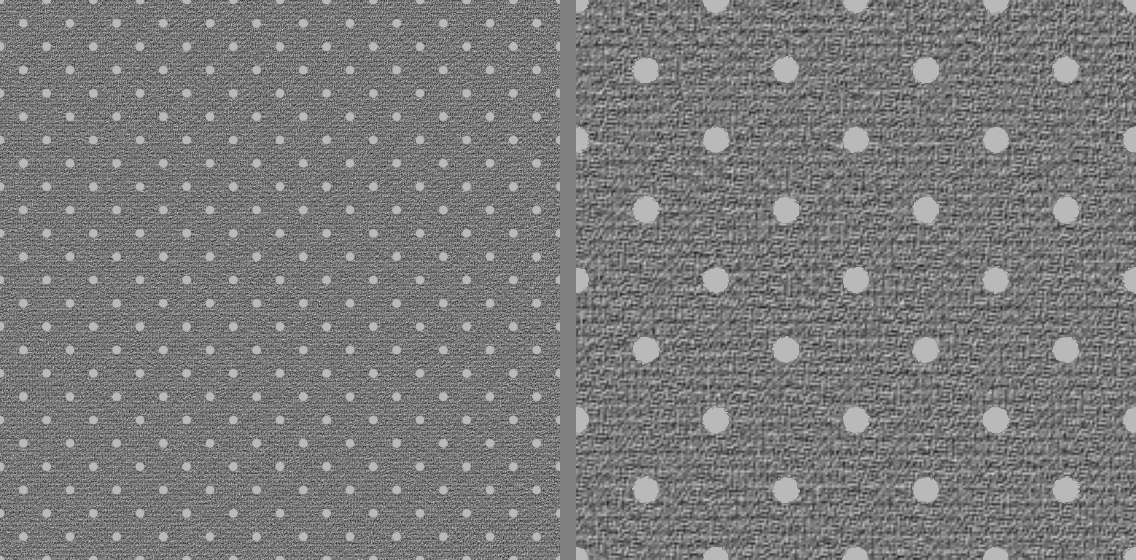
Left, the full canvas; right, a detail of the centre.
A Shadertoy shader for this pattern:

```glsl
#define DOT_REPEATS 12.0
#define DOT_RADIUS 0.092
#define DOT_FRAY 0.018
#define DOT_GREY 0.725
#define CLOTH_GREY 0.465
#define GRAIN_CELLS 768.0
#define GRAIN_DEPTH 0.27
#define STITCH_CELLS 128.0
#define STITCH_DEPTH 0.12
#define ROW_COUNT 128.0
#define ROW_DEPTH 0.048

const float TAU = 6.2831853;

float hash(vec2 p) {
    return fract(sin(dot(p, vec2(127.1, 311.7))) * 43758.5453);
}

// Value noise that wraps after a whole number of cells
float wrapNoise(vec2 p, float cells) {
    vec2 i = floor(p);
    vec2 f = p - i;
    f = f * f * (3.0 - 2.0 * f);
    vec2 a = mod(i, cells);
    vec2 b = mod(i + 1.0, cells);
    return mix(mix(hash(a), hash(vec2(b.x, a.y)), f.x),
               mix(hash(vec2(a.x, b.y)), hash(b), f.x), f.y);
}

// Noise lit from one side, which keeps the broad tone even
float relief(vec2 p, vec2 light, float cells) {
    return wrapNoise(p, cells) - wrapNoise(p + light, cells);
}

// Distance to the nearest dot centre, on cell corners and cell middles
float staggeredDistance(vec2 p) {
    vec2 corner = fract(p + 0.5) - 0.5;
    vec2 middle = fract(p) - 0.5;
    return min(length(corner), length(middle));
}

// Knitted cloth: horizontal furrows, short slanted stitches and fine grain
float clothShade(vec2 uv, float grain) {
    vec2 slanted = vec2(uv.x + 2.0 * uv.y, 2.0 * uv.x) * STITCH_CELLS;
    float stitch = relief(slanted, vec2(1.0, 0.0), STITCH_CELLS);
    float furrow = cos(TAU * (ROW_COUNT * uv.y + 0.125) + 0.8 * stitch);
    return CLOTH_GREY + GRAIN_DEPTH * grain
         + STITCH_DEPTH * stitch - ROW_DEPTH * furrow;
}

void mainImage(out vec4 fragColor, in vec2 fragCoord) {
    vec2 uv = fragCoord / iResolution.xy;
    float grain = relief(uv * GRAIN_CELLS - 0.5, vec2(-1.0, 1.0), GRAIN_CELLS);
    float shade = clothShade(uv, grain);

    // Flat dots whose rims are frayed by the grain
    float rim = staggeredDistance(uv * DOT_REPEATS) - DOT_RADIUS
              + DOT_FRAY * grain;
    float soft = 0.6 * DOT_REPEATS / iResolution.y;
    float dots = 1.0 - smoothstep(-soft, soft, rim);

    shade = mix(shade, DOT_GREY, dots);
    fragColor = vec4(vec3(shade), 1.0);
}
```
